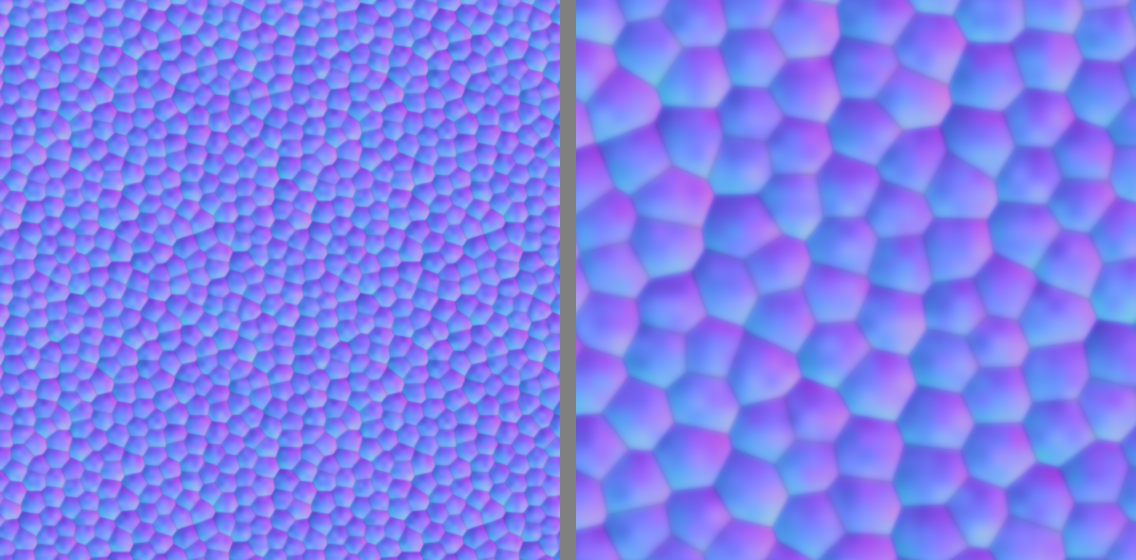
Left: the whole. Right: its middle third, enlarged.
This texture map is drawn by a Shadertoy shader. Its source:

```glsl
#define TILES 1.93      // pattern periods across the canvas
#define GRAINS 14.0     // grain spacings per period
#define JITTER 0.44     // irregularity of grain centres
#define TIGHTNESS 15.0  // sharpness of the grooves
#define STEEPNESS 0.90  // slope of the domes
#define GRAIN_TILT 0.12 // random lean of each grain
#define MOTTLE 0.28     // strength of the surface roughness
#define MOTTLE_FREQ 46.0
#define SHADE 0.30      // blue lost on the dark side
#define GROOVE 0.20     // darkening between grains

// Rising rows of a near-hexagonal grid; even entries keep it periodic
const mat2 LATTICE = mat2(12, -6, 6, 16);

vec2 hash2(vec2 p) {
    vec3 q = fract(p.xyx * vec3(0.1031, 0.1030, 0.0973));
    q += dot(q, q.yzx + 33.33);
    return fract((q.xx + q.yz) * q.zy);
}

// Two-channel value noise, periodic over one tile
vec2 noise2(vec2 p, float period) {
    vec2 i = floor(p), f = fract(p);
    f = f * f * (3.0 - 2.0 * f);
    vec2 a = hash2(mod(i, period));
    vec2 b = hash2(mod(i + vec2(1, 0), period));
    vec2 c = hash2(mod(i + vec2(0, 1), period));
    vec2 d = hash2(mod(i + vec2(1, 1), period));
    return mix(mix(a, b, f.x), mix(c, d, f.x), f.y);
}

// Softly blended domes: xy = surface tilt, z = groove amount
vec3 grains(vec2 u) {
    mat2 toTile = inverse(LATTICE);
    vec2 base = floor(LATTICE * u);
    vec2 tilt = vec2(0.0);
    float total = 0.0, strongest = 0.0;
    for (int j = -2; j <= 2; j++)
    for (int i = -2; i <= 2; i++) {
        vec2 id = base + vec2(i, j);
        // Cells one period apart share a key
        vec2 key = round(id - LATTICE * floor(toTile * id + 0.001)) + 31.0;
        vec2 centre = id + 0.5 + vec2(0.5 * mod(id.y, 2.0), 0.0);
        centre += (hash2(key) - 0.5) * JITTER;
        vec2 offset = (u - toTile * centre) * GRAINS;
        float weight = exp(-TIGHTNESS * dot(offset, offset));
        vec2 lean = (hash2(key + 51.7) - 0.5) * GRAIN_TILT;
        tilt += weight * (offset * STEEPNESS + lean);
        total += weight;
        strongest = max(strongest, weight);
    }
    total = max(total, 1e-9);
    return vec3(tilt / total, 1.0 - strongest / total);
}

void mainImage(out vec4 fragColor, in vec2 fragCoord) {
    vec2 u = fragCoord / iResolution.y * TILES;
    vec3 g = grains(u);

    // Fine roughness on top of the domes
    vec2 rough = noise2(u * MOTTLE_FREQ, MOTTLE_FREQ) - 0.5;
    vec3 normal = normalize(vec3(g.xy + rough * MOTTLE, 1.0));

    // Encode with green pointing down
    vec3 color = 0.5 + 0.5 * normal * vec3(1, -1, 1);
    color.rg += 0.008;
    color.b += SHADE * min(0.0, color.r + color.g - 1.0);
    color *= 1.0 - GROOVE * g.z;
    fragColor = vec4(clamp(color, 0.0, 1.0), 1.0);
}
```
